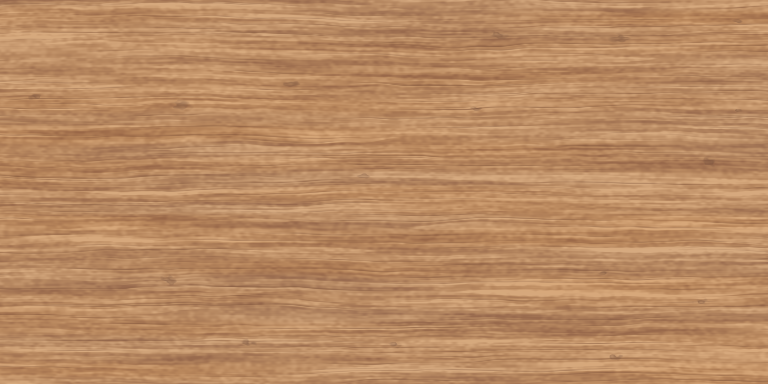
This texture is drawn by a Shadertoy shader. Its source:

```glsl
// Strand-woven bamboo board: long horizontal fibres in warm tan tones.
// Rows of stretched noise at several widths are summed into one tone, then
// pale slivers, crisp split lines, fine grain and small knots are laid over it.

const vec3 DARK_TAN   = vec3(0.600, 0.412, 0.295);
const vec3 MID_TAN    = vec3(0.720, 0.532, 0.372);
const vec3 PALE_TAN   = vec3(0.840, 0.662, 0.490);
const vec3 SEAM_BROWN = vec3(0.480, 0.315, 0.220);
const vec3 KNOT_BROWN = vec3(0.440, 0.300, 0.230);
const vec3 HUE_DRIFT  = vec3(-0.006, 0.014, 0.034);

// Cells per canvas height, along and across the fibres
const vec2 BAND_FREQ   = vec2(0.8, 12.0);
const vec2 STRAND_FREQ = vec2(1.7, 44.0);
const vec2 FIBRE_FREQ  = vec2(4.2, 100.0);
const vec2 HAIR_FREQ   = vec2(11.0, 190.0);
const vec2 GRAIN_FREQ  = vec2(75.0, 165.0);
const vec2 STREAK_FREQ = vec2(2.2, 38.0);
const vec2 SEAM_FREQ   = vec2(2.6, 41.0);
const vec2 KNOT_FREQ   = vec2(3.5, 6.0);

const float BASE_TONE     = 0.53;
const float CONTRAST      = 0.90;
const float STREAK_AMOUNT = 0.27;
const float SEAM_AMOUNT   = 0.55;
const float SEAM_GLOW     = 0.24;
const float SEAM_WIDTH    = 0.0036;
const float KNOT_CHANCE   = 0.25;
const float KNOT_AMOUNT   = 0.65;

// Integer hash of a lattice cell, 0 to 1
float hash(vec2 cell) {
    uvec2 q = uvec2(ivec2(cell)) * uvec2(1597334673u, 3812015801u);
    uint n = (q.x ^ q.y) * 1597334673u;
    n = (n ^ (n >> 15u)) * 2246822519u;
    n ^= n >> 13u;
    return float(n >> 8u) / 16777216.0;
}

// Smooth noise along one row; each row is shifted so that cells never line up
float rowNoise(float x, float row) {
    x += 37.0 * hash(vec2(row, 911.0));
    float i = floor(x);
    return mix(hash(vec2(i, row)), hash(vec2(i + 1.0, row)), smoothstep(0.0, 1.0, x - i));
}

// Blend of neighbouring rows; a larger edge gives crisper fibre borders
float fibres(vec2 p, float edge) {
    float row = floor(p.y);
    float t = smoothstep(edge, 1.0 - edge, p.y - row);
    return mix(rowNoise(p.x, row), rowNoise(p.x, row + 1.0), t);
}

// Slow waviness and uneven fibre widths
vec2 bendFibres(vec2 p) {
    float bend = 0.016 * (fibres(p * vec2(1.5, 4.0) + 50.0, 0.0) - 0.5)
               + 0.009 * (fibres(p * vec2(4.5, 14.0) + 90.0, 0.0) - 0.5)
               + 0.004 * (fibres(p * vec2(15.0, 32.0) + 130.0, 0.0) - 0.5);
    float spread = 0.010 * rowNoise(p.y * 17.0, 7.0);
    return p + vec2(0.0, bend + spread);
}

// Pale slivers that swell and taper along their row
float paleStreaks(vec2 p, vec2 freq, float pixel) {
    vec2 q = p * freq + 210.0;
    float row = floor(q.y);
    float girth = 0.32 * smoothstep(0.52, 0.95, rowNoise(q.x, row));
    float middle = 0.5 + 0.25 * (rowNoise(q.x * 2.0, row + 90.0) - 0.5);
    float d = abs(fract(q.y) - middle);
    float soft = 0.5 * pixel * freq.y;
    return (1.0 - smoothstep(girth - soft, girth + soft, d)) * smoothstep(0.0, 0.10, girth);
}

// Splits between strands: x is a dark line with one hard side, y its pale lip
vec2 splitLines(vec2 p, vec2 freq, float pixel) {
    vec2 q = p * freq + 330.0;
    float row = floor(q.y);
    float middle = 0.5 + 0.3 * (rowNoise(q.x * 1.7, row + 30.0) - 0.5);
    float side = (fract(q.y) - middle) / freq.y;
    float presence = smoothstep(0.46, 0.86, rowNoise(q.x, row));
    float wear = 0.35 + 0.65 * rowNoise(q.x * 8.0, row + 60.0);
    float above = smoothstep(-0.5 * pixel, 0.5 * pixel, side);
    float width = SEAM_WIDTH * (0.4 + 0.6 * presence) + 0.5 * pixel;
    float fade = 1.0 - smoothstep(0.0, width, abs(side));
    return presence * fade * vec2(above * wear, 1.0 - above);
}

// Sparse, ragged smudges, one at most in each cell
float knots(vec2 p) {
    vec2 home = floor(p * KNOT_FREQ);
    float seed = hash(home + 500.0);
    vec2 centre = 0.25 + 0.5 * vec2(hash(home + 600.0), hash(home + 700.0));
    vec2 d = (fract(p * KNOT_FREQ) - centre) / KNOT_FREQ;
    float size = mix(0.007, 0.016, hash(home + 800.0));
    float ragged = fibres(p * vec2(85.0, 150.0) + 440.0, 0.1);
    float r = length(d * vec2(0.6, 1.3)) / size + 1.3 * (ragged - 0.5);
    return step(seed, KNOT_CHANCE) * (1.0 - smoothstep(0.3, 1.0, r)) * (0.3 + 0.7 * ragged);
}

void mainImage(out vec4 fragColor, in vec2 fragCoord) {
    float pixel = 1.0 / iResolution.y;
    vec2 p = fragCoord * pixel;
    vec2 q = bendFibres(p);

    // Layered tone, from broad bands down to fine grain
    float tone = 0.29 * (fibres(q * BAND_FREQ + 10.0, 0.1) - 0.5)
               + 0.42 * (fibres(q * STRAND_FREQ + 20.0, 0.36) - 0.5)
               + 0.46 * (fibres(q * FIBRE_FREQ + 30.0, 0.28) - 0.5)
               + 0.40 * (fibres(q * HAIR_FREQ + 40.0, 0.1) - 0.5)
               + 0.36 * (fibres(q * GRAIN_FREQ + 70.0, 0.0) - 0.5);
    tone = BASE_TONE + CONTRAST * tone;

    // Wide and narrow sets of slivers and splits
    float streak = max(paleStreaks(q, STREAK_FREQ, pixel),
                       0.8 * paleStreaks(q + 3.1, STREAK_FREQ * 1.7, pixel));
    vec2 split = max(splitLines(q, SEAM_FREQ, pixel),
                     0.8 * splitLines(q + 5.3, SEAM_FREQ * 1.6, pixel));
    tone = clamp(tone + STREAK_AMOUNT * streak + SEAM_GLOW * split.y, 0.0, 1.0);

    // Tone to colour, then splits and knots
    vec3 colour = mix(DARK_TAN, MID_TAN, min(tone * 2.0, 1.0));
    colour = mix(colour, PALE_TAN, max(tone * 2.0 - 1.0, 0.0));
    colour += HUE_DRIFT * (fibres(q * vec2(1.3, 26.0) + 160.0, 0.2) - 0.5);
    colour = mix(colour, SEAM_BROWN, SEAM_AMOUNT * split.x);
    colour = mix(colour, KNOT_BROWN, KNOT_AMOUNT * knots(p));
    fragColor = vec4(colour, 1.0);
}
```
